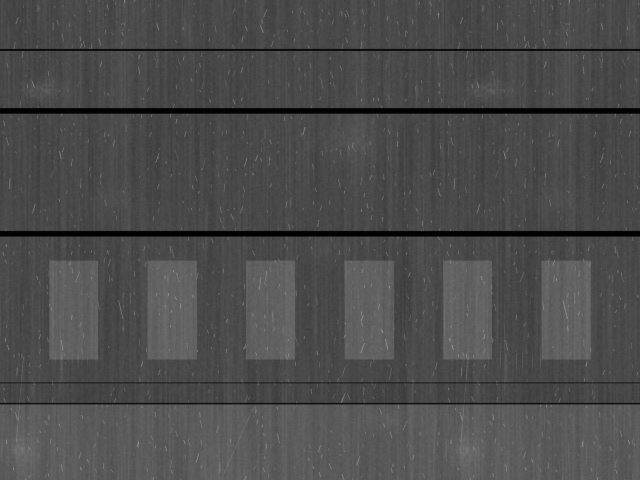
Reproduce this texture map procedurally as a Shadertoy shader.

```glsl
// Worn grey metal panel: dark horizontal grooves, a row of six pale plates and
// a lighter footing. Layout comes from distance masks and a repeat; the wear is
// stretched value noise, scattered scratches and scuffs that tile sideways.

float hash(vec2 p) {
    return fract(sin(dot(p, vec2(12.9898, 78.233))) * 43758.5453);
}

float noise(vec2 p) {
    vec2 i = floor(p), f = fract(p);
    f = f * f * (3.0 - 2.0 * f);
    return mix(mix(hash(i), hash(i + vec2(1, 0)), f.x),
               mix(hash(i + vec2(0, 1)), hash(i + vec2(1, 1)), f.x), f.y);
}

float segment(vec2 p, vec2 a, vec2 b) {
    vec2 d = b - a;
    return length(p - a - d * clamp(dot(p - a, d) / dot(d, d), 0.0, 1.0));
}

// Soft horizontal groove: 1 at its core, 0 outside
float groove(float y, float center, float halfWidth, float soft) {
    return 1.0 - smoothstep(halfWidth - soft, halfWidth + soft, abs(y - center));
}

// Faint speckled patch around a center
float scuff(vec2 p, vec2 center, vec2 radius) {
    vec2 q = (p - center) / radius;
    return exp(-dot(q, q));
}

// One near-vertical scratch in a random share of the grid cells
float scratches(vec2 p, float cell, float share, float tilt, float px) {
    vec2 id = floor(p / cell);
    vec2 q = fract(p / cell) - 0.5;
    float seed = hash(id + cell * 91.0);
    vec2 center = 0.5 * (vec2(hash(id + 3.1), hash(id + 7.7)) - 0.5);
    float halfLength = mix(0.03, 0.24, hash(id + 5.3));
    vec2 along = halfLength * vec2(tilt * (hash(id + 9.2) - 0.5), 1.0);
    float d = segment(q, center - along, center + along) * cell;
    return step(seed, share) * (1.0 - smoothstep(0.0, max(0.0017, px), d))
         * (0.4 + 0.6 * hash(id + 2.4));
}

// Signed brightness of the brushed and scraped surface
float wear(vec2 p, float px) {
    // Vertical brushing, with broad tone shifts and fine grain
    float patches = noise(p * vec2(7.0, 4.0) + 4.0);
    float tone = 0.040 * (noise(p * vec2(280.0, 6.0)) - 0.5)
               + 0.028 * (noise(p * vec2(90.0, 3.0) + 20.0) - 0.5)
               + 0.026 * (noise(p * vec2(16.0, 2.5) + 50.0) - 0.5)
               + 0.035 * (noise(p * vec2(380.0, 300.0)) - 0.5);
    float streak = smoothstep(0.78, 1.0, noise(p * vec2(240.0, 16.0) + 80.0));
    tone += 0.065 * streak * patches;

    // Scuffed areas
    float speckle = 0.35 + noise(p * vec2(190.0, 170.0));
    float rub = 0.075 * scuff(p, vec2(0.088, 0.812), vec2(0.038, 0.022))
              + 0.060 * scuff(p, vec2(0.043, 0.060), vec2(0.030, 0.035))
              + 0.035 * scuff(p, vec2(0.727, 0.710), vec2(0.070, 0.040))
              + 0.025 * scuff(p, vec2(0.230, 0.585), vec2(0.040, 0.030))
              + 0.030 * scuff(p, vec2(0.680, 0.480), vec2(0.035, 0.025))
              + 0.025 * scuff(p, vec2(0.810, 0.125), vec2(0.045, 0.018));
    tone += rub * speckle;
    tone -= 0.035 * scuff(p, vec2(0.850, 0.390), vec2(0.014, 0.090));

    // Scattered scratches, from dust-sized nicks to longer scrapes
    for (float i = 0.0; i < 4.0; i++) {
        float cell = 0.926 / (52.0 - 11.0 * i);
        vec2 shift = vec2(0.0, 0.37 * i);
        tone += 0.16 * scratches(p + shift, cell, 0.13 + 0.02 * i, 0.9, px);
    }

    // Long single scrapes
    float thin = max(0.0017, px);
    float d = segment(p, vec2(0.049, 0.255), vec2(0.034, 0.080));
    tone += 0.075 * (1.0 - smoothstep(0.0, thin, d)) * speckle;
    d = segment(p, vec2(0.528, 0.152), vec2(0.467, 0.014));
    tone += 0.070 * (1.0 - smoothstep(0.0, thin, d)) * speckle;
    d = segment(p, vec2(0.247, 0.374), vec2(0.256, 0.337));
    tone += 0.150 * (1.0 - smoothstep(0.0, thin, d));
    return tone;
}

void mainImage(out vec4 fragColor, in vec2 fragCoord) {
    vec2 uv = fragCoord / iResolution.xy;
    vec2 p = uv * vec2(4.0 / 3.0, 1.0);
    float px = 1.0 / iResolution.y;

    // Panel, recessed strip and lighter footing
    float grey = 0.287;
    grey -= 0.012 * smoothstep(-px, px, 0.202 - uv.y);
    grey = mix(grey, 0.355, smoothstep(-px, px, 0.159 - uv.y));

    // Six plates, each half of a repeat wide
    float side = (0.25 - abs(fract(uv.x * 6.5) - 0.75)) / 6.5 * 4.0 / 3.0;
    float rise = 0.103 - abs(uv.y - 0.354);
    float plate = smoothstep(-0.7 * px, 0.7 * px, min(side, rise));
    grey = mix(grey, 0.385, plate);

    grey += wear(vec2(mod(p.x, 0.926), p.y), px);

    // Grooves: two deep, one narrow, two hairlines
    float soft = max(0.0016, 0.6 * px);
    float deep = max(groove(uv.y, 0.769, 0.0058, soft), groove(uv.y, 0.513, 0.0058, soft));
    grey *= 1.0 - 0.98 * deep;
    grey *= 1.0 - 0.96 * groove(uv.y, 0.896, 0.0019, soft);
    grey *= 1.0 - 0.58 * groove(uv.y, 0.2024, 0.0012, soft);
    grey *= 1.0 - 0.85 * groove(uv.y, 0.159, 0.0015, soft);

    fragColor = vec4(vec3(clamp(grey, 0.0, 1.0)), 1.0);
}
```
